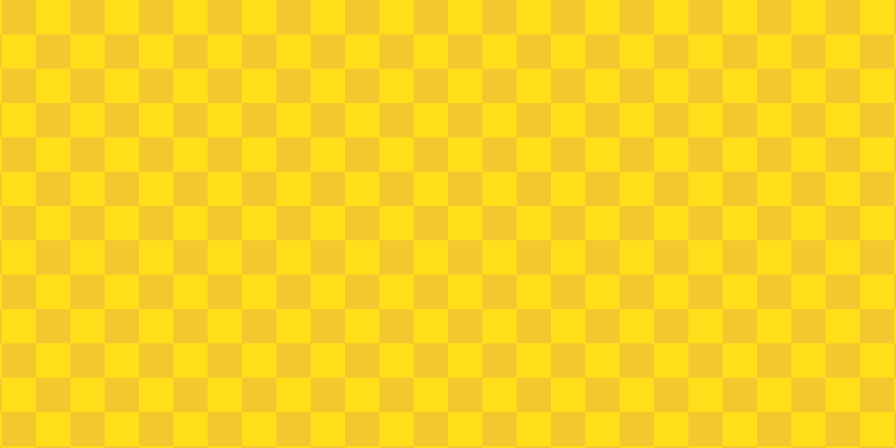
Reproduce this pattern procedurally as a Shadertoy shader.

```glsl
// Two-tone yellow checkerboard, centred across and aligned to the top edge.

// Smoothed square wave: +1 on even cells, -1 on odd cells.
float cellSign(float c, float pixelWidth) {
    float edgeDistance = 0.5 - abs(mod(c + 0.5, 2.0) - 1.0);
    return clamp(2.0 * edgeDistance / pixelWidth, -1.0, 1.0);
}

void mainImage(out vec4 fragColor, in vec2 fragCoord) {
    // Cell coordinates: x from the centre, y down from the top
    float cellsPerHeight = 13.05;
    vec2 fromTopCentre = vec2(fragCoord.x - 0.5 * iResolution.x,
                              iResolution.y - fragCoord.y);
    float pixelWidth = cellsPerHeight / iResolution.y;
    vec2 cell = fromTopCentre * pixelWidth;

    // Equal signs give bright squares, opposite signs give dark ones
    float checker = cellSign(cell.x, pixelWidth) * cellSign(cell.y, pixelWidth);

    vec3 gold = vec3(0.96, 0.78, 0.185);
    vec3 lemon = vec3(1.0, 0.873, 0.098);
    fragColor = vec4(mix(gold, lemon, 0.5 + 0.5 * checker), 1.0);
}
```
